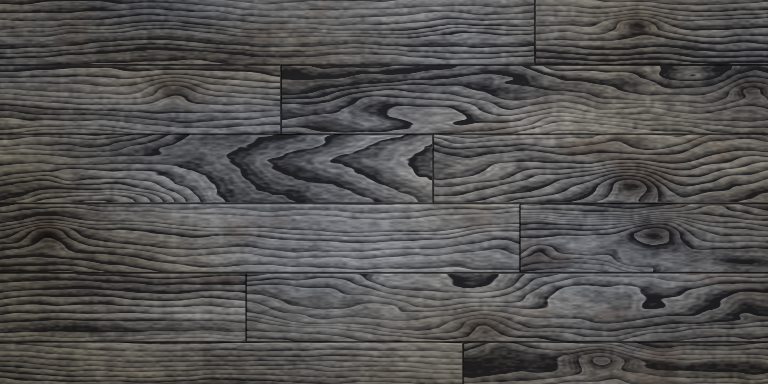
A Shadertoy shader for this texture:

```glsl
// Dark brushed oak floor: staggered planks in rows, one butt joint per row.
// Each plank draws growth rings as contour bands of a warped height field,
// then adds knots, fibres, brown wear, seams and a soft cool light.

#define ROW_HEIGHT 0.1803
#define ROW_OFFSET 0.011
#define RINGS 10.0
#define WARP 13.0
#define SEAM 0.0016
#define RING_DEPTH 0.70
#define FIBRE 0.46
#define DARK_WOOD vec3(0.120, 0.115, 0.122)
#define LIGHT_WOOD vec3(0.605, 0.585, 0.555)
#define WORN_BROWN vec3(0.30, 0.25, 0.22)
#define WARM_LIGHT vec3(1.02, 1.0, 0.93)
#define COOL_LIGHT vec3(0.95, 1.0, 1.09)

// Per row: joint position, figure strength of left plank, of right plank
const vec3 ROWS[6] = vec3[6](
    vec3(1.393, 0.26, 0.36), vec3(0.732, 0.32, 0.75),
    vec3(1.128, 1.00, 0.65), vec3(1.354, 0.36, 0.90),
    vec3(0.641, 0.20, 0.65), vec3(1.206, 0.20, 0.45));

float hash(vec2 p) {
    return fract(sin(dot(p, vec2(127.1, 311.7))) * 43758.5453);
}

float noise(vec2 p) {
    vec2 i = floor(p), f = fract(p);
    f = f * f * (3.0 - 2.0 * f);
    return mix(mix(hash(i), hash(i + vec2(1, 0)), f.x),
               mix(hash(i + vec2(0, 1)), hash(i + vec2(1, 1)), f.x), f.y);
}

float fbm(vec2 p) {
    float sum = 0.0, amp = 0.5;
    for (int i = 0; i < 4; i++) {
        sum += amp * noise(p);
        p = p * 2.03 + 17.3;
        amp *= 0.46;
    }
    return sum;
}

// Ring height: straight grain, bent by noise; full figure gives cathedrals
float ringField(float x, float v, float figure, vec2 seed) {
    float h = v * RINGS * (1.1 - 0.35 * figure)
            + WARP * figure * fbm(vec2(x * 2.0, v * 1.2) + seed)
            + 2.4 * figure * noise(vec2(x * 6.0, v * 1.8) + seed.yx)
            + 1.1 * noise(vec2(x * 3.0, v * 2.5) + seed.yx)
            + 0.3 * noise(vec2(x * 16.0, v * 8.0) + seed);
    h += 1.3 * noise(vec2(h * 0.7, seed.x));
    float bend = v + 0.12;
    float arch = 9.5 + 6.0 * (0.42 * sqrt(bend * bend + 0.006) - x)
               + 1.3 * fbm(vec2(x * 5.0, v * 2.5) + seed)
               + 0.14 * noise(vec2(x * 45.0, v * 16.0));
    float cathedral = step(0.95, figure) * smoothstep(0.25, 0.60, x);
    return mix(h, arch, cathedral);
}

void mainImage(out vec4 fragColor, in vec2 fragCoord) {
    float px = 1.0 / iResolution.y;
    vec2 p = fragCoord * px;
    float width = iResolution.x * px;

    // Plank layout, rows counted from the top
    float rowPos = (1.0 - p.y + ROW_OFFSET) / ROW_HEIGHT;
    float row = floor(rowPos);
    float v = rowPos - row - 0.5;
    vec3 plan = ROWS[clamp(int(row), 0, 5)];
    float side = step(plan.x, p.x);
    float figure = mix(plan.y, plan.z, side);
    float id = row * 2.0 + side;
    vec2 seed = vec2(id * 7.31 + 2.0, id * 13.7 + 5.0);

    // A knot in some planks swells the rings into closed loops
    float along = fract(hash(seed + 1.0) + 0.5);
    float knotX = mix(plan.x * along, mix(plan.x, width, along), side);
    float knotV = 0.7 * (hash(seed + 2.0) - 0.5);
    vec2 toKnot = vec2((p.x - knotX) / 0.070, (v - knotV) / 0.20);
    float knot = exp(-dot(toKnot, toKnot)) * step(0.3, figure) * step(figure, 0.95);

    // Growth rings: slow fade into dark latewood, then a crisp edge
    float h = ringField(p.x, v, figure, seed) + 2.4 * knot;
    float blur = fwidth(h);
    float edge = clamp(blur, 0.06, 0.45);
    float s = fract(h);
    float late = 1.15 * s * s * (1.0 - smoothstep(1.0 - edge, 1.0, s));
    late = mix(late, 0.3, smoothstep(0.45, 1.2, blur));
    late *= 0.6 + 0.8 * noise(vec2(p.x * 2.5, v * 3.0) + seed);

    // Faint lines inside wide rings
    float inner = cos(25.13 * h) * (1.0 - smoothstep(0.05, 0.14, blur));

    // Fibres, dark streaks along the grain and stain clouds
    vec2 grain = vec2(p.x, p.y + 0.004 * h);
    float fibre = 0.5 * noise(grain * vec2(38.0, 170.0) + seed)
                + 0.5 * noise(grain * vec2(90.0, 240.0) + seed.yx);
    float cloud = fbm(vec2(p.x * 2.2, v * 1.5) + seed * 1.7);
    float streak = smoothstep(0.45, 0.85, noise(vec2(p.x * 1.5, h * 0.45) + seed));

    float tone = 0.70 - RING_DEPTH * late + FIBRE * (fibre - 0.5)
               + 0.60 * (cloud - 0.45) - 0.22 * streak - 0.20 * knot
               + 0.07 * inner + 0.10 * (hash(seed) - 0.5);
    vec3 col = mix(DARK_WOOD, LIGHT_WOOD, clamp(tone, 0.0, 1.0));

    // Brown wear in patches and around knots
    float wear = 0.45 * smoothstep(0.56, 0.76, fbm(p * vec2(5.0, 9.0) + seed));
    col = mix(col, WORN_BROWN * (0.5 + tone), min(wear + 0.4 * knot, 0.6));

    // Seams, with a faint worn bevel at the top of each plank
    float gap = min((0.5 - abs(v)) * ROW_HEIGHT, abs(p.x - plan.x));
    float bevel = smoothstep(0.010, 0.004, (v + 0.5) * ROW_HEIGHT);
    col *= 1.0 + 0.12 * bevel;
    col *= mix(0.35, 1.0, smoothstep(SEAM - 0.5 * px, SEAM + px, gap));

    // Cool light right of the upper middle, warm toward the corners
    vec2 fromLight = (p - vec2(0.58 * width, 0.64)) / vec2(0.60 * width, 0.85);
    float glow = exp(-dot(fromLight, fromLight));
    float cool = clamp(glow + 1.0 * (noise(p * vec2(2.5, 6.0)) - 0.6), 0.0, 1.0);
    col *= mix(0.76, 1.10, glow) * mix(WARM_LIGHT, COOL_LIGHT, cool);
    fragColor = vec4(col, 1.0);
}
```
